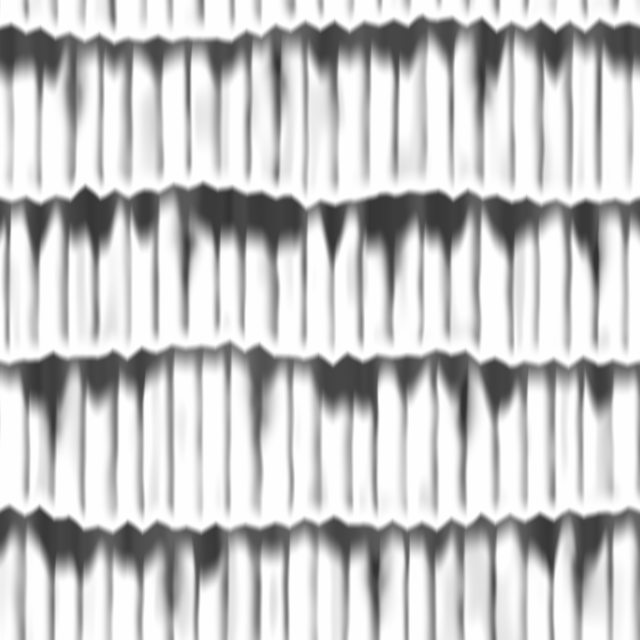
Write a Shadertoy shader that draws this texture.

```glsl
// Four overlapping rows of hanging pale strips, each shadowed by the ragged row above.
#define ROWS 3.96         // rows over the canvas height
#define STRIPS 21.75      // strips over the canvas width
#define TOP_EDGE 0.957    // mean height of the highest full edge
#define CYCLE 7.0         // strips before the wear pattern recurs
#define WAVE 0.15         // slow wander of an edge, in row heights
#define ZIGZAG 0.034      // depth of the jagged tips, in row heights
#define LIP 0.06          // softness of an edge, in row heights
#define SHADOW_REACH 0.33 // mean length of the cast shadow
#define SHADOW_FADE 0.22  // length over which the shadow fades out
#define LINE_POS 0.85     // where the dark fold lies in a strip
#define DARKEST 0.2       // deepest gray

float hash(vec2 p) {
    return fract(sin(dot(p, vec2(127.1, 311.7))) * 43758.5453);
}

float noise(vec2 p) {
    vec2 i = floor(p), f = fract(p);
    f = f * f * (3.0 - 2.0 * f);
    return mix(mix(hash(i), hash(i + vec2(1, 0)), f.x),
               mix(hash(i + vec2(0, 1)), hash(i + vec2(1, 1)), f.x), f.y);
}

// Horizontal position in strips; alternate rows are staggered
float stripX(float u, float row) {
    return u * STRIPS - 2.4 - 4.2 * mod(row, 2.0) + 0.28 * row;
}

// Downward offset of a row's upper edge, cut by the tips of the row above
float edgeOffset(float u, float row) {
    float x = stripX(u, row - 1.0);
    float peak = -1.3 * hash(vec2(floor(x), row + 31.0));
    float tip = 0.1 + 0.9 * hash(vec2(floor(x + 0.5), row + 57.0));
    float zigzag = mix(peak, tip, abs(fract(x) - 0.5) * 2.0);
    float wave = noise(vec2(u * 6.0, row * 9.0 + 4.0)) - 0.5;
    float nick = noise(vec2(x * 2.6, row * 5.0)) - 0.5;
    return WAVE * wave + ZIGZAG * (zigzag + 0.6 * nick);
}

// Strength of the fold between strips at x, at a depth below the edge
float foldShade(float x, float depth, float row) {
    float s = x - 1.0 + LINE_POS;
    float id = mod(floor(s), CYCLE), t = fract(s);
    float width = mix(0.25, 0.55, hash(vec2(id, 3.0)));
    float fold = smoothstep(LINE_POS - width, LINE_POS, t);
    fold *= mix(fold, 1.0, 0.3) * (1.0 - smoothstep(LINE_POS, 1.0, t));
    float strength = mix(0.28, 0.56, hash(vec2(id, 8.0)));
    float grain = 0.65 + 0.6 * noise(vec2(x * 3.0, depth * 5.0 + row * 13.0));
    return fold * strength * grain * mix(1.2, 0.75, depth);
}

// Dark worn streak, once per cycle, tapering downward
float wornStreak(float x, float depth, float row) {
    float away = mod(x + 0.5 * CYCLE, CYCLE) - 0.5 * CYCLE;
    float width = mix(0.36, 0.16, smoothstep(0.3, 0.75, depth));
    float grain = 0.5 + 0.5 * noise(vec2(x * 4.0, depth * 8.0 + row * 7.0));
    return 0.7 * grain * exp(-away * away / (width * width))
         * (1.0 - smoothstep(0.35, 0.75, depth));
}

void mainImage(out vec4 fragColor, in vec2 fragCoord) {
    vec2 uv = fragCoord / iResolution.xy;

    // Find the row and the distances to its upper edge and lower tips
    float down = (TOP_EDGE - uv.y) * ROWS;
    float row = floor(down + 0.5);
    if (down - row < edgeOffset(uv.x, row)) row -= 1.0;
    float depth = down - row - edgeOffset(uv.x, row);
    float toTip = row + 1.0 + edgeOffset(uv.x, row + 1.0) - down;

    // Strips of uneven width with almost straight sides
    float x = stripX(uv.x, row);
    x += 0.2 * (noise(vec2(x * 0.9, row * 11.0)) - 0.5);
    x += 0.07 * (noise(vec2(x * 1.3, depth * 5.0 + row * 17.0)) - 0.5);
    float fold = foldShade(x, depth, row);
    float stain = smoothstep(0.55, 1.0, noise(vec2(x * 2.3, depth * 2.0 + row * 19.0)));
    float shade = (1.0 - fold) * (1.0 - wornStreak(x, depth, row)) - 0.12 * stain;
    shade = mix(1.0, shade, smoothstep(0.0, 0.14, toTip));

    // Streaked shadow under the edge, of uneven length, longer along the folds
    float streak = smoothstep(0.1, 0.9, noise(vec2(x * 1.4, row * 23.0)));
    float fineStreak = noise(vec2(x * 3.5, row * 29.0));
    float tone = DARKEST + 0.15 * (1.0 - streak) + 0.07 * fineStreak;
    float reach = SHADOW_REACH + 0.22 * (streak - 0.5) + 0.16 * fold;
    float lit = smoothstep(reach - SHADOW_FADE, reach, depth);
    float gray = max(mix(tone, shade, lit), DARKEST);

    // Pale lip along the edge
    gray = mix(1.0, gray, smoothstep(0.0, LIP, depth));
    fragColor = vec4(vec3(min(gray, 0.995)), 1.0);
}
```
